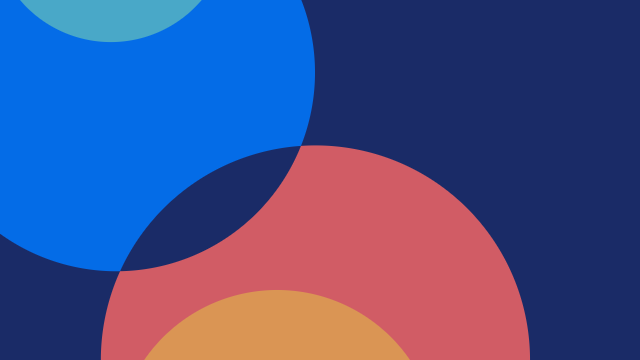
This background is drawn by a Shadertoy shader. Its source:

```glsl
const vec3 NAVY  = vec3(0.102, 0.169, 0.404);
const vec3 BLUE  = vec3(0.016, 0.424, 0.906);
const vec3 CORAL = vec3(0.820, 0.361, 0.396);
const vec3 TEAL  = vec3(0.286, 0.659, 0.784);
const vec3 AMBER = vec3(0.855, 0.584, 0.329);

// Smooth coverage of a disc: 1 inside, 0 outside
float disc(vec2 p, vec2 center, float radius, float pixel) {
    return clamp(0.5 - (length(p - center) - radius) / pixel, 0.0, 1.0);
}

void mainImage(out vec4 fragColor, in vec2 fragCoord) {
    // Canvas height is one unit
    vec2 p = fragCoord / iResolution.y;
    float pixel = 1.0 / iResolution.y;

    // Large discs
    float blueDisc  = disc(p, vec2(0.3229, 0.7986), 0.5521, pixel);
    float coralDisc = disc(p, vec2(0.8762, 0.0), 0.5961, pixel);

    // Inner discs, centered beyond the canvas
    float tealDisc  = disc(p, vec2(0.3079, 1.2139), 0.3308, pixel);
    float amberDisc = disc(p, vec2(0.7697, -0.2532), 0.4477, pixel);

    // The overlap of the large discs shows the ground color
    vec3 color = NAVY;
    color += (BLUE - NAVY) * blueDisc * (1.0 - coralDisc);
    color += (CORAL - NAVY) * coralDisc * (1.0 - blueDisc);
    color = mix(color, TEAL, tealDisc);
    color = mix(color, AMBER, amberDisc);

    fragColor = vec4(color, 1.0);
}
```
